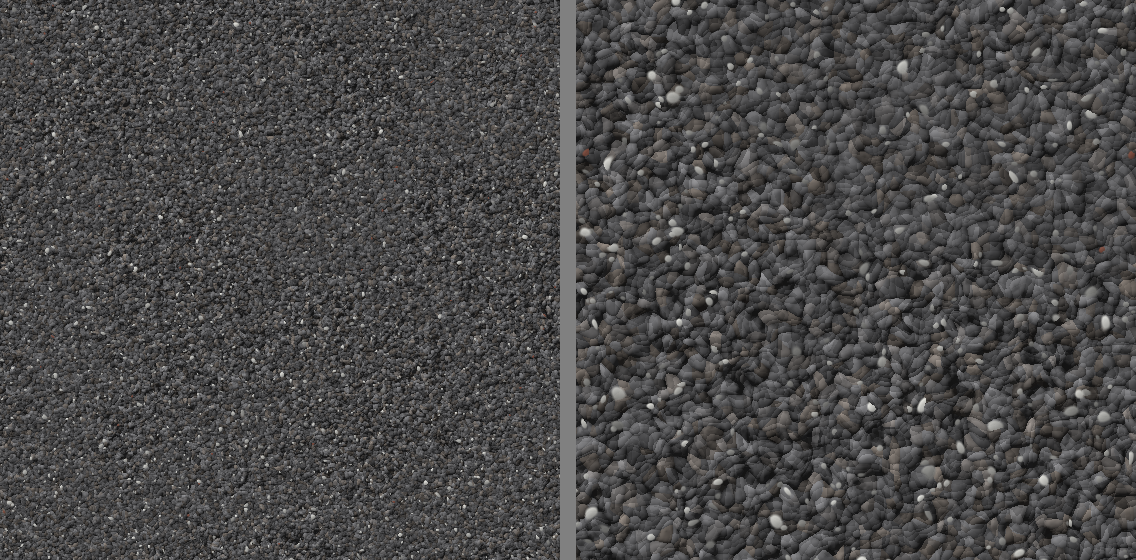
Left: the whole. Right: its middle third, enlarged.
Give the GLSL for this texture, as a Shadertoy shader.

```glsl
// Dark rough asphalt: tightly packed grey grains, small shadowed pits and scattered pale chips.

float hash(vec2 p) {
    return fract(sin(dot(p, vec2(127.1, 311.7))) * 43758.5453);
}

vec2 hash2(vec2 p) {
    return vec2(hash(p), hash(p + 57.3));
}

float noise(vec2 p) {
    vec2 cell = floor(p), f = fract(p);
    f = f * f * (3.0 - 2.0 * f);
    return mix(mix(hash(cell), hash(cell + vec2(1, 0)), f.x),
               mix(hash(cell + vec2(0, 1)), hash(cell + vec2(1, 1)), f.x), f.y);
}

float fbm(vec2 p) {
    float sum = 0.0, amplitude = 0.5;
    for (int i = 0; i < 4; i++) {
        sum += amplitude * noise(p);
        p = mat2(1.6, 1.2, -1.2, 1.6) * p + 7.1;
        amplitude *= 0.5;
    }
    return sum;
}

// Nearest grain: xy = offset from its centre, z = random id, w = distance
vec4 grain(vec2 p) {
    vec2 cell = floor(p);
    vec4 nearest = vec4(0, 0, 0, 9);
    for (int y = -1; y <= 1; y++)
    for (int x = -1; x <= 1; x++) {
        vec2 id = cell + vec2(x, y);
        vec2 offset = p - id - hash2(id);
        float d = length(offset);
        if (d < nearest.w) nearest = vec4(offset, hash(id + 19.7), d);
    }
    return nearest;
}

void mainImage(out vec4 fragColor, in vec2 fragCoord) {
    vec2 uv = fragCoord / iResolution.y;
    vec2 light = normalize(vec2(-0.5, 0.85));

    // Broad patches of worn and open surface
    float rough = smoothstep(0.3, 0.65, fbm(uv * 9.0 + 3.0));

    // Packed grains, lit on one side and dark in the gaps
    vec2 warped = uv + 0.006 * (vec2(noise(uv * 90.0), noise(uv * 90.0 + 31.0)) - 0.5);
    vec4 coarse = grain(warped * 165.0);
    vec4 fine = grain(warped * 270.0 + 40.0);
    float tone = 0.19 * (coarse.z * coarse.z - 0.33) + 0.12 * (fine.z * fine.z - 0.33);
    tone += 0.14 * dot(coarse.xy, light) + 0.08 * dot(fine.xy, light);
    tone -= 0.11 * smoothstep(0.35, 0.85, coarse.w);

    // Larger relief: lit lips and shadowed diagonal crevices
    mat2 slant = mat2(0.85, -0.53, 0.53, 0.85);
    vec2 stretch = vec2(75.0, 105.0);
    vec2 ground = slant * uv * stretch;
    float height = fbm(ground);
    tone += 0.23 * (height - fbm(ground + slant * light * 0.005 * stretch));
    tone -= 0.09 * smoothstep(0.38, 0.22, height) * rough;

    float shade = 0.3 + tone * mix(0.85, 1.05, rough);
    shade = max(shade, 0.07 + 0.05 * fine.z);
    float warmth = fract(coarse.z * 31.0);
    vec3 color = shade * mix(vec3(1.07, 1.0, 0.94), vec3(0.99, 0.99, 1.01), smoothstep(0.0, 0.4, warmth));

    // Pale chips: many tiny ones, then fewer large ones, a few of them rusty
    for (int i = 0; i < 2; i++) {
        vec4 chip = grain(warped * (i == 0 ? 190.0 : 105.0) + 11.0);
        float pick = fract(chip.z * 57.0);
        float radius = 0.2 + 0.22 * fract(chip.z * 313.0);
        float body = smoothstep(radius + 0.12, radius - 0.1, chip.w);
        body *= step(i == 0 ? 0.925 : 0.96, chip.z);
        vec3 chipColor = mix(vec3(0.43, 0.43, 0.42), vec3(0.8, 0.8, 0.78), pick * pick);
        if (pick < 0.06) chipColor = vec3(0.46, 0.28, 0.23);
        chipColor *= 1.0 + 0.6 * dot(chip.xy, light);
        color = mix(color, chipColor, 0.9 * body);
    }

    fragColor = vec4(clamp(color, 0.0, 1.0), 1.0);
}
```
